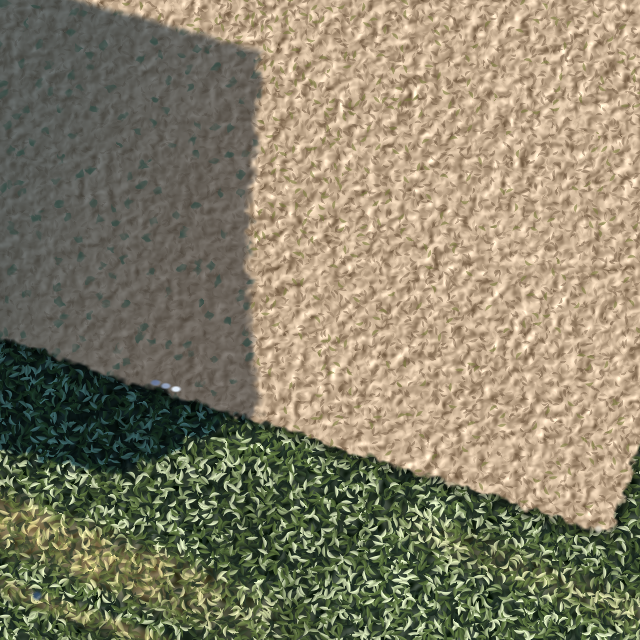
Reproduce this texture procedurally as a Shadertoy shader.

```glsl
// Aerial view of a dry stubble field beside a leafy crop, with a building's shadow across both.
// The soil is embossed, warped value noise; the leaves are layered curved strokes in jittered
// cells; the field border and the shadow are soft half-planes.

vec3 hash3(vec3 p) {
    p = fract(p * vec3(0.1031, 0.1030, 0.0973));
    p += dot(p, p.yxz + 33.33);
    return fract((p.xxy + p.yxx) * p.zyx);
}

float noise(vec2 p) {
    vec2 c = floor(p), f = fract(p);
    f = f * f * (3.0 - 2.0 * f);
    float low = mix(hash3(vec3(c, 1.0)).x, hash3(vec3(c + vec2(1, 0), 1.0)).x, f.x);
    float high = mix(hash3(vec3(c + vec2(0, 1), 1.0)).x, hash3(vec3(c + 1.0, 1.0)).x, f.x);
    return mix(low, high, f.y);
}

// Height difference along the light direction
float relief(vec2 p) {
    p += 0.8 * vec2(noise(p * 0.8 + 7.0), noise(p * 0.8 + 31.0));
    vec2 toLight = vec2(-0.34, 0.26);
    return noise(p + toLight) - noise(p - toLight);
}

// Curved strokes, one per cell: coverage, random tone, position across the blade
vec3 blades(vec2 p, float seed, float len, float wid) {
    vec3 best = vec3(0.0);
    for (int j = -1; j <= 1; j++)
    for (int i = -1; i <= 1; i++) {
        vec2 cell = floor(p) + vec2(i, j);
        vec3 rnd = hash3(vec3(cell + 50.0, seed));
        float angle = 6.2832 * rnd.z;
        vec2 q = p - cell - rnd.xy;
        q = mat2(cos(angle), sin(angle), -sin(angle), cos(angle)) * q;
        q.y += (rnd.x - 0.5) * 2.4 * q.x * q.x;
        float t = clamp(q.x / len, -1.0, 1.0);
        float d = length(vec2(max(abs(q.x) - len, 0.0), q.y)) - wid * (1.0 - t * t);
        float cover = smoothstep(0.08, -0.05, d);
        if (cover > best.x) best = vec3(cover, fract(rnd.z * 17.0 + rnd.x * 5.0), q.y / wid);
    }
    return best;
}

vec3 stubble(vec2 uv, float shade) {
    float bumps = relief(uv * 88.0) + 0.6 * relief(uv * 150.0 + 40.0);
    float patches = noise(uv * 7.0) - 0.5;
    vec3 col = vec3(0.775, 0.68, 0.57) + 0.03 * patches;
    col += bumps * mix(0.36, 0.17, shade) * vec3(1.0, 0.98, 0.94);

    // Curled straw: pale stalks and the narrow dark gaps between them
    for (int k = 0; k < 2; k++) {
        vec3 straw = blades(uv * (64.0 + 17.0 * float(k)) + 5.0 * float(k), 3.0 + float(k), 0.42, 0.13);
        vec3 tone = mix(vec3(0.42, 0.33, 0.24), vec3(0.93, 0.83, 0.71), smoothstep(0.2, 0.75, straw.y));
        col = mix(col, tone, 0.48 * straw.x * (1.0 - 0.6 * shade));
    }

    // Faint green shoots, densest near the shadow's upper edge
    vec3 shoot = blades(uv * 62.0 + 9.0, 5.0, 0.40, 0.13);
    float growth = 0.16 + 0.3 * smoothstep(0.35, 0.0, abs(uv.x - 0.46)) * smoothstep(0.3, 1.0, uv.y);
    col = mix(col, vec3(0.47, 0.48, 0.23), 0.6 * shoot.x * step(shoot.y, growth) * (1.0 - shade));

    // Shaded ground turns blue-grey toward the upper left, with dark seedlings
    vec3 tint = mix(vec3(0.45, 0.53, 0.61), vec3(0.55, 0.585, 0.64), smoothstep(0.0, 0.5, uv.x + 0.5 * (0.8 - uv.y)));
    col *= mix(vec3(1.0), tint, shade);
    vec3 seedling = blades(uv * 31.0 + 0.25 * noise(uv * 140.0), 8.0, 0.22, 0.15);
    float tuft = seedling.x * step(0.3, seedling.y) * (0.25 + 0.6 * noise(uv * 120.0));
    return mix(col, vec3(0.19, 0.29, 0.26), shade * tuft);
}

vec3 crop(vec2 uv, float shade, float depth) {
    // Thin, dry strips run diagonally through the lower left
    float strip = smoothstep(0.07, 0.015, abs(uv.y - 0.185 + 0.37 * uv.x));
    strip = max(strip, 0.7 * smoothstep(0.025, 0.005, abs(uv.y - 0.085 + 0.37 * uv.x)));
    float bare = strip * smoothstep(0.52, 0.2, uv.x) * (0.4 + 0.6 * noise(uv * 40.0));
    bare = max(bare, 0.3 * smoothstep(0.05, 0.0, abs(uv.y - 0.42 + 0.38 * uv.x)) * smoothstep(0.55, 0.75, uv.x));
    vec3 col = mix(vec3(0.15, 0.20, 0.15), vec3(0.60, 0.51, 0.36), bare);
    col += 0.25 * relief(uv * 80.0);

    for (int k = 0; k < 5; k++) {
        float layer = float(k);
        vec3 leaf = blades(uv * (46.0 + 4.0 * layer) + 13.0 * layer, 11.0 + layer, 0.55, 0.15);
        float light = clamp(leaf.y * 0.85 + layer * 0.04, 0.0, 1.0);
        vec3 green = mix(vec3(0.12, 0.18, 0.14), vec3(0.36, 0.45, 0.24), smoothstep(0.15, 0.55, light));
        green = mix(green, vec3(0.85, 0.90, 0.73), smoothstep(0.56, 0.88, light));
        green = mix(green, green * vec3(1.25, 1.08, 0.85) + 0.08, bare);
        green *= 0.95 + 0.22 * clamp(leaf.z, -1.0, 1.0);
        col = mix(col, green, leaf.x * (1.0 - 0.45 * bare));
    }
    col *= 0.96 + 0.2 * (noise(uv * 13.0) - 0.5);
    col *= mix(0.62, 1.0, smoothstep(0.0, 0.025, depth));
    return col * mix(vec3(1.0), vec3(0.27, 0.43, 0.54), shade);
}

void mainImage(out vec4 fragColor, in vec2 fragCoord) {
    vec2 uv = fragCoord / iResolution.xy;
    float ragged = noise(uv * 55.0) + 0.6 * noise(uv * 130.0) - 0.8;

    // Crop border, with a green verge rising at the right edge
    float depth = 0.472 - 0.322 * uv.x - uv.y + 0.012 * ragged;
    depth = max(depth, uv.x - 0.957 - 0.36 * (uv.y - 0.18) + 0.012 * ragged);
    float inCrop = smoothstep(-0.004, 0.005, depth);

    // Shadow bounded by a sloping roof line, an upright wall and a stepped lower edge
    float roof = 1.036 - 0.285 * uv.x - uv.y + 0.004 * ragged;
    float wall = 0.40 + 0.010 * cos(9.0 * (uv.y - 0.95)) - uv.x + 0.012 * ragged;
    float foot = uv.y - 0.29 + 0.18 * uv.x - 0.12 * smoothstep(0.17, 0.40, uv.x) + 0.03 * ragged;
    float shade = smoothstep(-0.007, 0.009, min(min(roof, wall), foot));

    vec3 col = mix(stubble(uv, shade), crop(uv, shade, depth), inCrop);

    // Small pale objects lying along the border
    for (int i = 0; i < 3; i++) {
        float n = float(i);
        vec2 q = uv - vec2(0.243 + 0.016 * n, 0.402 - 0.005 * n);
        float spot = smoothstep(0.008, 0.003, length(q * vec2(0.8, 1.3)));
        col = mix(col, mix(vec3(0.40, 0.52, 0.76), vec3(0.88, 0.92, 0.97), 0.5 * n), spot * (0.6 + 0.2 * n));
    }
    col = mix(col, vec3(0.90, 0.88, 0.82), 0.8 * smoothstep(0.008, 0.002, length(uv - vec2(0.935, 0.173))));
    col = mix(col, vec3(0.20, 0.33, 0.56), 0.6 * smoothstep(0.010, 0.003, length(uv - vec2(0.058, 0.069))));
    fragColor = vec4(clamp(col, 0.0, 1.0), 1.0);
}
```
